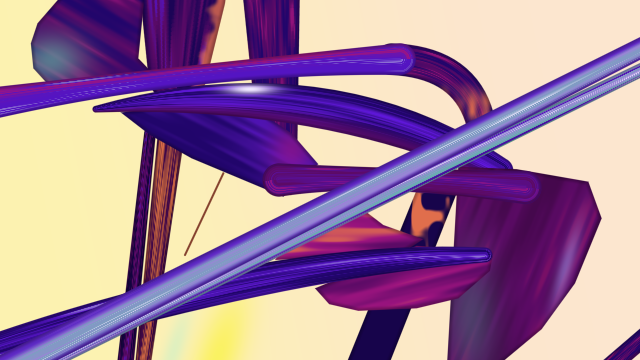
A WebGL 2 fragment shader for this background:

```glsl
#version 300 es
precision highp float;
// Glossy iridescent ribbons twisting over a warm cream backdrop.
uniform vec2 u_resolution;
out vec4 fragColor;

const vec3 INDIGO = vec3(.13, .02, .42), VIOLET = vec3(.33, .08, .76), PLUM = vec3(.36, .04, .4),
  ROSE = vec3(.62, .08, .5), COPPER = vec3(.88, .43, .3), LILAC = vec3(.6, .52, .84),
  TEAL = vec3(.42, .68, .7), WHITE = vec3(.94, .91, 1);
vec3 canvas;
float soft;

float hash(vec2 p) {
  vec3 q = fract(p.xyx * .1031);
  q += dot(q, q.yzx + 33.33);
  return fract((q.x + q.y) * q.z);
}

float noise(vec2 p) {
  vec2 i = floor(p), f = fract(p);
  f *= f * (3. - 2. * f);
  return mix(mix(hash(i), hash(i + vec2(1, 0)), f.x),
    mix(hash(i + vec2(0, 1)), hash(i + 1.), f.x), f.y);
}

// Brushed reflections: x runs along the surface, y across it
vec3 sheen(vec2 q, vec3 low, vec3 high, vec3 shine) {
  q += 20.;
  float n = .6 * noise(q * vec2(1, 4)) + .4 * noise(q * vec2(1.5, 17));
  return mix(mix(low, high, smoothstep(.25, .75, n)), shine, .8 * smoothstep(.66, .85, n));
}

// Tapered curve: signed distance, position across, position along
vec3 ribbon(vec2 p, mat3x2 k, vec3 w) {
  vec3 best = vec3(99);
  vec2 a = k[0];
  for (int i = 1; i <= 20; i++) {
    float t = float(i) / 20.;
    vec2 b = mix(mix(k[0], k[1], t), mix(k[1], k[2], t), t), e = b - a, q = p - a;
    float h = clamp(dot(q, e) / dot(e, e), 0., 1.), u = t + (h - 1.) / 20.;
    float r = mix(mix(w.x, w.y, u), mix(w.y, w.z, u), u), d = length(q - e * h);
    if (d - r < best.x) best = vec3(d - r, sign(e.x * q.y - e.y * q.x) * d / r, u);
    a = b;
  }
  return best;
}

vec3 strip(vec2 p, vec4 s, float w0, float w1) {
  return ribbon(p, mat3x2(s.xy, (s.xy + s.zw) * .5, s.zw), vec3(w0, (w0 + w1) * .5, w1));
}

// Signed distance to an eight-cornered shape
float polygon(vec2 p, mat4x2 m, mat4x2 n) {
  float d = 99., s = 1.;
  vec2 b = n[3];
  for (int i = 0; i < 8; i++) {
    vec2 a = i < 4 ? m[i % 4] : n[i % 4], e = b - a, q = p - a;
    d = min(d, length(q - e * clamp(dot(q, e) / dot(e, e), 0., 1.)));
    bvec3 side = bvec3(q.y >= 0., q.y < e.y, e.x * q.y > e.y * q.x);
    if (all(side) || !any(side)) s = -s;
    b = a;
  }
  return s * d;
}

vec2 along(vec2 p, float x, float y) {
  return mat2(x, -y, y, x) * p / length(vec2(x, y));
}

float glow(vec2 p, float x, float y, float w, float h) {
  vec2 q = (p - vec2(x, y)) / vec2(w, h);
  return exp(-dot(q, q));
}

void paint(float d, vec3 c) {
  c *= mix(.72, 1., smoothstep(0., -.06, d));
  canvas = mix(c, canvas, smoothstep(-soft, soft, d));
}

void paint(vec3 r, vec3 low, vec3 high, vec3 shine) {
  paint(r.x, sheen(r.zy * vec2(4, 1), low, high, shine));
}

void main() {
  // The canvas is 4.32 units tall, with y pointing down
  vec2 p = vec2(gl_FragCoord.x, u_resolution.y - gl_FragCoord.y) / u_resolution.y * 4.32;
  soft = 3.2 / u_resolution.y;

  // Backdrop with yellow and mint glows
  canvas = mix(vec3(.99, .95, .69), vec3(.99, .9, .81), smoothstep(0., 7., p.x + .5 - .2 * p.y));
  vec2 slant = vec2(p.x + .3 * p.y, p.y);
  canvas = mix(canvas, vec3(.98, .95, .3), .8 * glow(slant, 3.9, 4.3, .28, .8));
  canvas = mix(canvas, vec3(.8, .94, .78), .6 * glow(slant, 3.35, 4.2, .12, .5));

  // Rear columns, legs and corner piece
  vec3 r = strip(p, vec4(2.2, -.1, 2.13, .9), .52, .35);
  vec3 c = sheen(r.zy, INDIGO * .8, PLUM, VIOLET);
  paint(r.x, mix(c, COPPER, .8 * smoothstep(-.5, -.8, r.y + .3 * noise(p * 9.))));
  paint(strip(p, vec4(3.25, -.2, 3.33, 1.65), .35, .24), INDIGO, PLUM, ROSE);
  paint(strip(p, vec4(1.8, 1.6, 1.49, 4.5), .07, .1), INDIGO * .6, PLUM, VIOLET);
  paint(strip(p, vec4(2.05, 1.65, 1.7, 4.5), .16, .09), PLUM * .7, COPPER * .8, COPPER);
  paint(strip(p, vec4(2.68, 2.08, 2.22, 3.06), .012, .012).x, COPPER * .8);
  r = strip(p, vec4(5.28, 2.2, 4.36, 4.5), .23, .24);
  c = mix(INDIGO * .7, COPPER, smoothstep(.5, .65, noise(p * vec2(8, 5))) * step(p.y, 3.));
  paint(r.x, c);
  paint(strip(p, vec4(7.2, 4.5, 7.9, 3.9), .11, .11), INDIGO, PLUM, ROSE);

  // Left loop
  float d = polygon(p, mat4x2(.78, -.1, .45, .28, .37, .52, .4, .82),
    mat4x2(.62, 1.06, 1.9, .95, 1.66, .7, 1.74, -.1));
  c = sheen(along(p, 1., .6), INDIGO, PLUM, ROSE);
  paint(d, mix(c, TEAL * .85, .8 * glow(p, .62, .72, .4, .3)));

  // Blue sheet under the arches
  d = polygon(p, mat4x2(1.45, 1.35, 2.2, 1.25, 3.2, 1.4, 3.5, 1.6),
    mat4x2(3.82, 1.97, 3.4, 2.36, 2.3, 1.9, 1.8, 1.62));
  c = sheen(along(p, 2., 1.), INDIGO, VIOLET * .8, VIOLET);
  paint(d, mix(c, ROSE, .6 * glow(p, 3.5, 1.8, .25, .3)));

  // Long arches
  r = ribbon(p, mat3x2(1.15, 1.31, 3.9, .88, 6, 2.05), vec3(.04, .38, .16));
  c = sheen(r.zy * vec2(4, 1), INDIGO, VIOLET, VIOLET * 1.2);
  c = mix(c, PLUM, .8 * smoothstep(.1, .9, r.y));
  paint(r.x, mix(c, WHITE, glow(p, 3., 1.07, .3, .06)));
  r = ribbon(p, mat3x2(4.7, .71, 5.7, .75, 5.8, 1.65), vec3(.19, .2, .17));
  c = sheen(r.zy * vec2(3, 1), INDIGO, PLUM, ROSE);
  paint(r.x, mix(c, COPPER, noise(p * vec2(12, 6)) * smoothstep(.95, 1.25, p.y)));
  r = ribbon(p, mat3x2(-.1, 1.24, 2.4, .82, 4.8, .71), vec3(.19, .05, .19));
  paint(r, mix(VIOLET, ROSE, smoothstep(.3, -.7, r.y)), VIOLET, LILAC);

  // Right fold and the band that feeds it
  d = polygon(p, mat4x2(5.5, 2, 6.2, 2.03, 7.06, 2.18, 7.22, 2.62),
    mat4x2(6.9, 3.4, 6.5, 3.95, 5.9, 4.45, 5.36, 4.45));
  c = sheen(along(p, -.4, 1.), PLUM * .75, PLUM, ROSE * .8);
  c = mix(c, TEAL * .65, .5 * glow(p, 5.65, 3.8, .3, .8));
  paint(d, mix(c, LILAC, .6 * glow(slant, 7.75, 3.2, .09, .5)));
  r = ribbon(p, mat3x2(3.35, 2.16, 4.5, 2.1, 6.3, 2.25), vec3(.2, .08, .2));
  paint(r, PLUM, mix(PLUM, VIOLET, .5), ROSE);

  // Lower cone, rounded foot and long blade
  d = polygon(p, mat4x2(4, 2.35, 4.3, 2.47, 4.6, 2.7, 5.08, 2.87),
    mat4x2(4.8, 3.05, 3.3, 3.12, 3.45, 2.9, 3.8, 2.6));
  paint(d, sheen(p, PLUM, ROSE, COPPER));
  d = polygon(p, mat4x2(3.78, 3.46, 3.95, 3.65, 4.3, 3.73, 5, 3.7),
    mat4x2(5.5, 3.58, 5.88, 3.25, 5.92, 3.02, 5, 2.95));
  paint(d, sheen(along(p, 4., -1.), PLUM, ROSE, COPPER));
  r = ribbon(p, mat3x2(-.1, 4.2, 3.3, 3.1, 5.82, 3.06), vec3(.18, .25, .09));
  paint(r, INDIGO, VIOLET, LILAC);

  // Bright diagonal tubes in front
  r = strip(p, vec4(-.3, 4.72, 7.9, .74), .15, .08);
  c = mix(TEAL, VIOLET, smoothstep(.16, .08, abs(abs(r.y - .1) - .65)));
  paint(r, c, LILAC, WHITE);
  r = strip(p, vec4(-.3, 4.62, 7.9, .47), .19, .12);
  c = sheen(r.zy * vec2(5, 1), LILAC, mix(LILAC, TEAL, .6), WHITE);
  paint(r.x, mix(c, VIOLET, .85 * smoothstep(.35, .85, abs(r.y - .15))));
  fragColor = vec4(canvas, 1);
}
```
